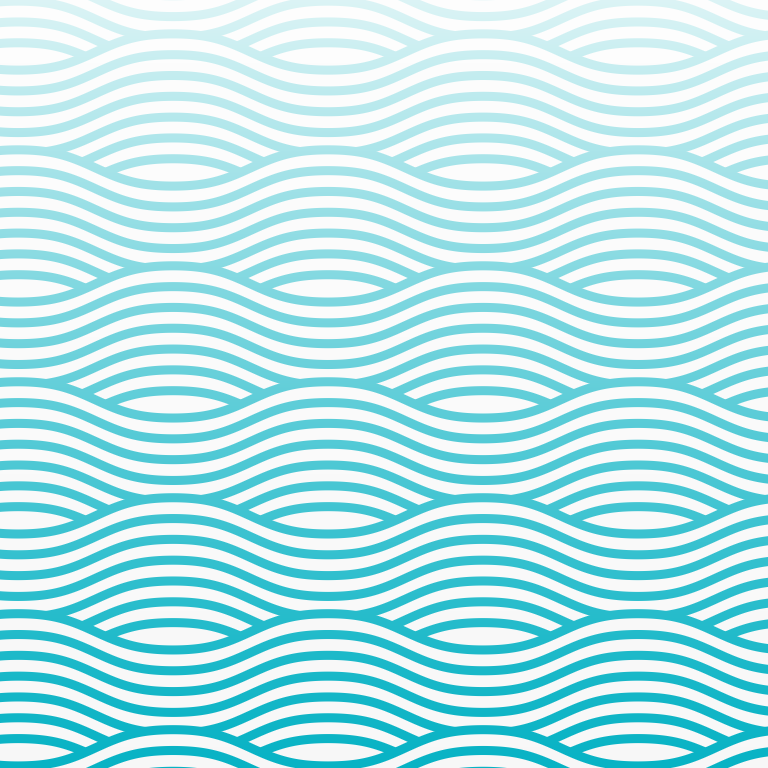
This pattern is drawn by a Shadertoy shader. Its source:

```glsl
// Overlapping rows of striped teal waves that fade to pale at the top.

const float TAU = 6.2831853;
const float LINE_HALF = 0.0059;   // half the line width
const float LINE_PITCH = 0.0271;  // distance between lines of one row

// Wave height (x) and its derivative by phase (y), with slightly flattened crests.
vec2 wave(float phase) {
    return vec2(1.06 * cos(phase) - 0.06 * cos(3.0 * phase),
                -1.06 * sin(phase) + 0.18 * sin(3.0 * phase));
}

// Coverage of a shape from its signed distance, softened over one pixel.
float coverage(float dist, float pixel) {
    return clamp(0.5 - dist / pixel, 0.0, 1.0);
}

void mainImage(out vec4 fragColor, in vec2 fragCoord) {
    vec2 uv = fragCoord / iResolution.xy;
    float pixel = 1.0 / iResolution.y;
    float down = 1.0 - uv.y;
    float amplitude = 0.0236;
    float frequency = TAU / 0.4036;

    // Each lower row hides the part of the row above that it overlaps.
    float ink = 0.0;
    for (int row = -1; row <= 6; row++) {
        float k = float(row);
        vec2 w = wave((uv.x - 0.2253) * frequency + 0.5 * TAU * k);
        float slope = amplitude * frequency * w.y;
        float stretch = inversesqrt(1.0 + slope * slope);
        float depth = down - (0.0677 + 0.151 * k - amplitude * w.x);

        // Seven parallel lines, measured across the slope.
        float line = clamp(round(depth / LINE_PITCH), 0.0, 6.0);
        float lineDist = abs(depth - line * LINE_PITCH) * stretch - LINE_HALF;
        float body = coverage(-depth * stretch - LINE_HALF, pixel);
        float stripe = depth < 0.0 ? 1.0 : coverage(lineDist, pixel);
        ink = mix(ink, stripe, body);
    }

    // Vertical fades of the lines and the paper.
    vec3 teal = mix(vec3(0.03, 0.70, 0.77), vec3(0.86, 0.955, 0.96), pow(uv.y, 1.2));
    vec3 paper = vec3(mix(0.97, 0.992, uv.y));
    fragColor = vec4(mix(paper, teal, ink), 1.0);
}
```
